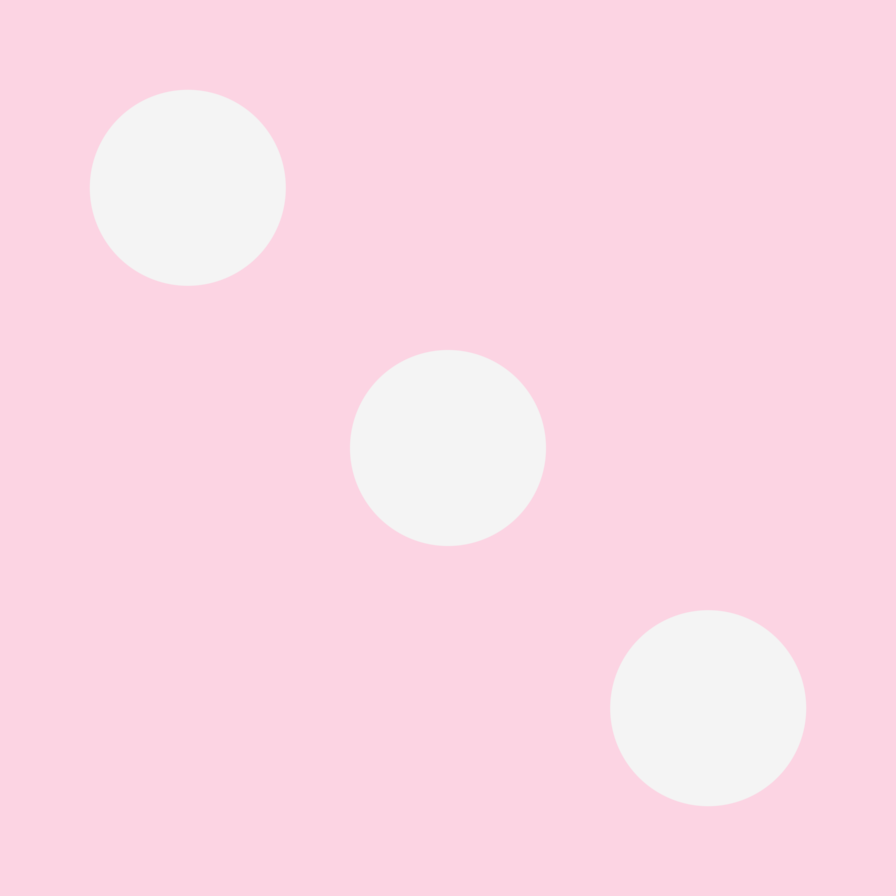
A three.js fragment shader for this background:

```glsl
varying vec2 vUv;

const vec3 PINK = vec3(0.988, 0.831, 0.890);
const vec3 OFF_WHITE = vec3(0.955);
const int DOT_COUNT = 3;
const vec2 CENTER = vec2(0.5);
const vec2 DOT_STEP = vec2(0.2904, -0.2904);
const float DOT_RADIUS = 0.1094;
const float EDGE_SOFTNESS = 0.001;

float circleDistance(vec2 point, vec2 center, float radius) {
  return length(point - center) - radius;
}

void main() {
  // Diagonal row of dots, from upper left to lower right
  float nearest = 1.0;
  for (int i = 0; i < DOT_COUNT; i++) {
    float offset = float(i) - 0.5 * float(DOT_COUNT - 1);
    vec2 dotCenter = CENTER + offset * DOT_STEP;
    nearest = min(nearest, circleDistance(vUv, dotCenter, DOT_RADIUS));
  }

  // Dots over the flat ground
  float coverage = 1.0 - smoothstep(-EDGE_SOFTNESS, EDGE_SOFTNESS, nearest);
  gl_FragColor = vec4(mix(PINK, OFF_WHITE, coverage), 1.0);
}
```
